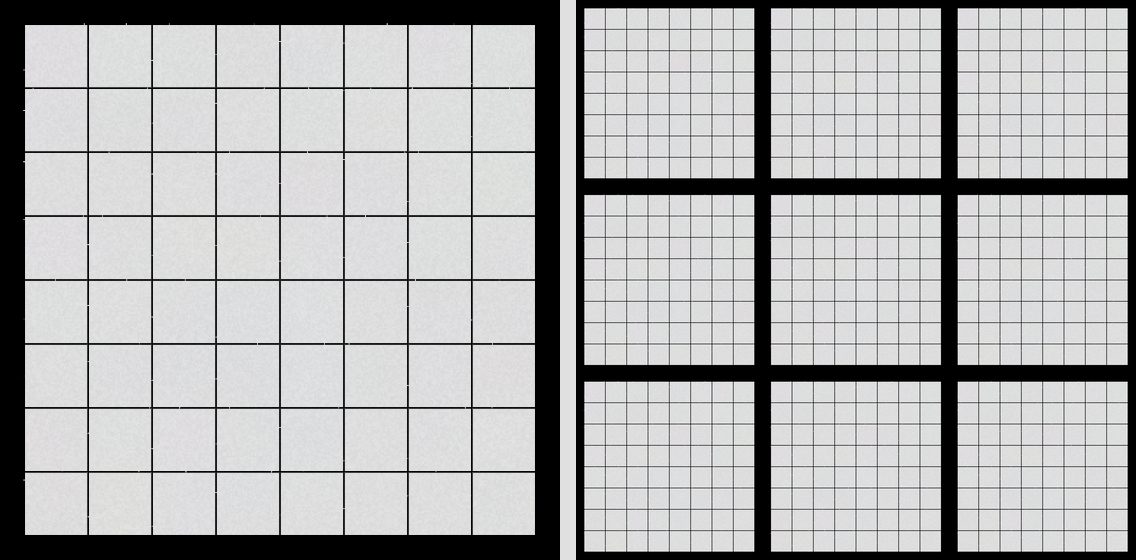
Left: one tile. Right: repeated 3 by 3.
Write a WebGL 2 fragment shader that draws this pattern.

```glsl
#version 300 es
precision highp float;
// Eight by eight pale grainy squares, split by thin nicked black lines, in a black margin.

uniform vec2 u_resolution;
out vec4 fragColor;

const float CELLS = 8.0;
const float PITCH = 0.1142;         // cell size, in canvas widths
const float LINE_HALF = 0.0015;     // half the width of a grid line
const float NICK_HALF = 0.0009;     // half the length of a gap in a line
const vec3 PAPER = vec3(0.868, 0.868, 0.870);
const vec3 INK = vec3(0.0);

float hash(vec2 p, float seed) {
  uvec3 v = uvec3(ivec3(vec3(p, seed)) + 1000);
  uint h = v.x * 1597334677u ^ v.y * 3812015801u ^ v.z * 2798796415u;
  h = (h ^ (h >> 15)) * 2246822519u;
  h = (h ^ (h >> 13)) * 3266489917u;
  return float((h ^ (h >> 16)) >> 8) / 16777216.0;
}

// Value noise that wraps after a whole number of cells.
float wrapNoise(vec2 uv, float period, float seed) {
  vec2 p = uv * period;
  vec2 i = floor(p);
  vec2 f = fract(p);
  f = f * f * (3.0 - 2.0 * f);
  vec2 a = mod(i, period);
  vec2 b = mod(i + 1.0, period);
  return mix(mix(hash(a, seed), hash(vec2(b.x, a.y), seed), f.x),
             mix(hash(vec2(a.x, b.y), seed), hash(b, seed), f.x), f.y);
}

// Coverage of a shape from its signed distance, negative inside.
float cover(float d, float pixel) {
  return clamp(0.5 - d / pixel, 0.0, 1.0);
}

float inGrid(vec2 id) {
  return float(all(greaterThanEqual(id, vec2(0.0))) && all(lessThan(id, vec2(CELLS))));
}

// The square faces between the lines.
float squares(vec2 q, float pixel) {
  vec2 edge = 0.5 - abs(fract(q) - 0.5);
  float d = LINE_HALF - min(edge.x, edge.y) * PITCH;
  return cover(d, pixel) * inGrid(floor(q));
}

// One small gap per cell, at a random place along the line it owns.
float nick(float across, float along, float seed, float pixel) {
  vec2 id = vec2(floor(across + 0.5), floor(along));
  float place = mix(0.03, 0.97, hash(id, seed));
  float size = NICK_HALF * mix(0.7, 1.2, hash(id, seed + 1.0));
  float strength = smoothstep(0.05, 0.55, hash(id, seed + 2.0));
  float alongGap = abs(fract(along) - place) * PITCH - size;
  float acrossGap = abs(across - id.x) * PITCH - LINE_HALF - 0.0003;
  return cover(alongGap, pixel) * cover(acrossGap, pixel) * strength * inGrid(id);
}

// Fine grain with a faint drift of tint.
vec3 paperColor(vec2 uv) {
  float grain = wrapNoise(uv, 320.0, 11.0) - 0.5;
  vec3 tint = vec3(wrapNoise(uv, 9.0, 12.0), wrapNoise(uv, 9.0, 13.0),
                   wrapNoise(uv, 9.0, 14.0)) - 0.5;
  return PAPER + 0.04 * grain + 0.012 * tint;
}

void main() {
  vec2 uv = gl_FragCoord.xy / u_resolution;
  float pixel = 1.0 / min(u_resolution.x, u_resolution.y);
  vec2 q = (uv - 0.5) / PITCH + 0.5 * CELLS;

  // Each cell owns its left and its top line.
  float leftNick = nick(q.x, q.y, 1.0, pixel);
  float topNick = nick(CELLS - q.y, q.x, 5.0, pixel);
  float pale = max(squares(q, pixel), max(leftNick, topNick));

  fragColor = vec4(mix(INK, paperColor(uv), pale), 1.0);
}
```
